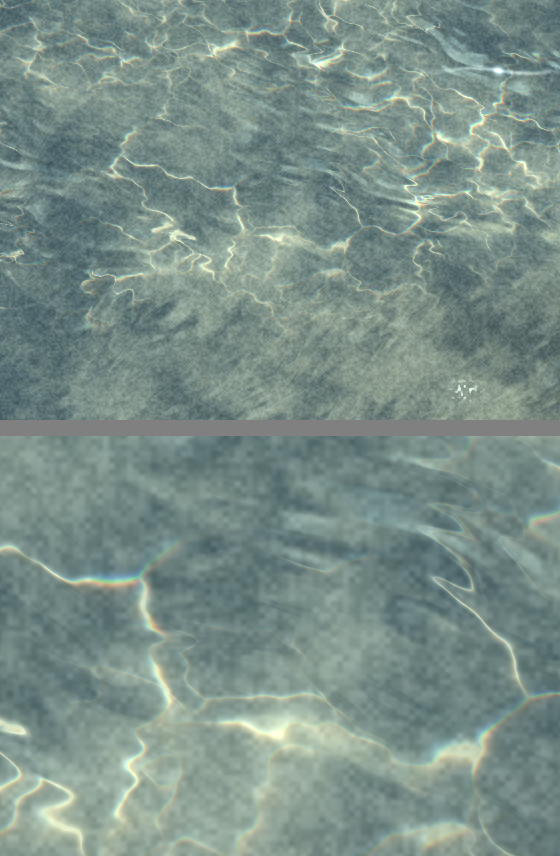
Top: the whole. Bottom: its middle third, enlarged.
Reproduce this texture procedurally as a WebGL 1 fragment shader.

```glsl
precision highp float;
// Sunlit shallow water: caustic webs and fine ripples over a mottled sandy bed.
uniform vec2 u_resolution;

float hash(vec2 p) {
  return fract(sin(dot(p, vec2(127.1, 311.7))) * 43758.5453);
}

float noise(vec2 p) {
  vec2 i = floor(p), f = fract(p);
  f = f * f * (3.0 - 2.0 * f);
  return mix(mix(hash(i), hash(i + vec2(1.0, 0.0)), f.x),
             mix(hash(i + vec2(0.0, 1.0)), hash(i + 1.0), f.x), f.y);
}

float fbm(vec2 p) {
  float sum = 0.0, amp = 0.53;
  for (int i = 0; i < 4; i++) {
    sum += amp * noise(p);
    p = mat2(1.6, 1.2, -1.2, 1.6) * p + 3.7;
    amp *= 0.5;
  }
  return sum;
}

// Gap between the two nearest cell centres: zero along cell borders.
float cellEdge(vec2 p) {
  vec2 cell = floor(p), f = fract(p);
  float nearest = 8.0, second = 8.0;
  for (int y = -1; y <= 1; y++) {
    for (int x = -1; x <= 1; x++) {
      vec2 o = vec2(float(x), float(y));
      vec2 centre = o + 0.1 + 0.8 * vec2(hash(cell + o), hash(cell + o + 51.3));
      float d = length(centre - f);
      second = min(second, max(nearest, d));
      nearest = min(nearest, d);
    }
  }
  return second - nearest;
}

// Refracted filaments: a broken broad web plus a finer patchy one.
float caustic(vec2 p) {
  vec2 q = p + 0.17 * (vec2(fbm(p * 6.0), fbm(p * 6.0 + 19.0)) - 0.5);
  q.y += 0.25 * q.x;
  float broad = cellEdge(q * vec2(5.2, 7.4) + 2.0);
  float fine = cellEdge(q * vec2(10.0, 17.0) + 7.0);
  float broadPower = 0.08 + smoothstep(0.25, 0.8, noise(p * 8.0 + 3.0));
  float finePower = smoothstep(0.3, 0.8, noise(p * 4.5 + 11.0));
  float broken = 0.3 + 1.1 * smoothstep(0.2, 0.8, noise(p * vec2(32.0, 46.0)));
  return broadPower * (0.85 * broken * exp(-broad * 24.0) + 0.17 * exp(-broad * 6.0))
       + finePower * broken * 0.58 * exp(-fine * 13.0);
}

void main() {
  vec2 p = gl_FragCoord.xy / u_resolution.y;
  float aspect = u_resolution.x / u_resolution.y;
  float side = p.x / aspect;

  // Ripples slope down to the right above and swing upwards near the shore.
  float shore = 1.0 - smoothstep(0.22, 0.46, p.y + 0.05 * (noise(p * 5.0) - 0.5));
  vec2 slanted = vec2(p.x * 0.95 - p.y * 0.3, p.x * 0.3 + p.y * 0.95);
  vec2 rising = vec2(p.x * 0.75 + p.y * 0.66, p.y * 0.75 - p.x * 0.66);
  float bend = 4.0 * noise(p * 9.0);
  float deepRipple = noise(slanted * vec2(17.0, 76.0) + vec2(0.0, bend));
  float shoreRipple = noise(rising * vec2(22.0, 74.0) + vec2(0.0, bend));
  float ripple = mix(deepRipple, shoreRipple, shore);
  float ruffled = smoothstep(0.3, 0.75, noise(slanted * vec2(4.0, 6.0) + 8.0));

  // Mottled bed with oblique shadows and small pebbly blotches.
  float bands = fbm(slanted * vec2(3.8, 7.5) + 4.0);
  float mottle = fbm(p * 17.0 + 1.2 * ripple);
  float bed = 0.6 * bands + 0.4 * mottle;
  bed += 0.15 * (ripple - 0.5) * (0.45 + ruffled);
  bed += 0.07 * (noise(p * vec2(38.0, 50.0) + bend) - 0.5);
  bed += 0.09 * shore * smoothstep(0.35, 0.85, side) * (noise(p * 4.0) - 0.1);
  vec3 color = mix(vec3(0.31, 0.405, 0.425), vec3(0.56, 0.64, 0.595),
                   smoothstep(0.25, 0.81, bed));
  color += vec3(0.02, -0.002, -0.025) * shore * side;

  // Caustics, split slightly by wavelength and jagged by the ripples.
  float wobble = noise(p * vec2(40.0, 55.0) + 5.0) - 0.5;
  vec2 bent = p + vec2(0.036, 0.012) * (ripple - 0.5) * (0.5 + ruffled)
            + vec2(0.012, 0.01) * wobble;
  vec2 split = vec2(0.0013, -0.0017) * (0.3 + 1.4 * noise(p * 9.0));
  vec3 light = vec3(caustic(bent - split), caustic(bent), caustic(bent + split));
  float reach = mix(0.13, 1.0, smoothstep(0.2, 0.5, p.y + 0.12 - 0.14 * side));
  color += min(light, 1.05) * reach * vec3(0.41, 0.37, 0.26);

  // Pale glow where the sunlit water meets the shallows.
  float rim = (p.y - 0.45 - 0.06 * (noise(p * 4.0 + 6.0) - 0.5)) / 0.04;
  float rimPatch = smoothstep(0.35, 0.8, noise(p * vec2(9.0, 20.0)));
  color += vec3(0.2, 0.19, 0.13) * exp(-rim * rim) * rimPatch
         * smoothstep(0.15, 0.4, side) * (0.3 + 1.2 * ripple);

  // Blue sky sheen on the ripple crests.
  float sheen = smoothstep(0.62, 0.92, ripple) * ruffled;
  color += vec3(0.1, 0.13, 0.135) * sheen * mix(0.3, 1.0, smoothstep(0.3, 0.8, p.y));

  // Sun glint with its long streak, and a speckled sparkle below.
  vec2 g = p - vec2(0.89 * aspect, 0.832);
  g.y += 0.006 * sin(g.x * 24.0) + 0.12 * g.x * g.x;
  float streak = exp(-pow(g.x / 0.13, 2.0) - pow(g.y / 0.005, 2.0));
  float spot = exp(-dot(g, g) / 0.00013);
  vec2 s = (p - vec2(0.83 * aspect, 0.07)) / vec2(0.032, 0.024);
  float sparkle = exp(-dot(s, s)) * smoothstep(0.55, 0.8, noise(p * 150.0));
  color += vec3(0.4, 0.42, 0.42) * (0.8 * streak + 1.3 * spot + sparkle);

  // Sand grain.
  color += 0.1 * (noise(p * 210.0) - 0.5) + 0.06 * (noise(p * 95.0) - 0.5);
  gl_FragColor = vec4(clamp(color, 0.0, 1.0), 1.0);
}
```
